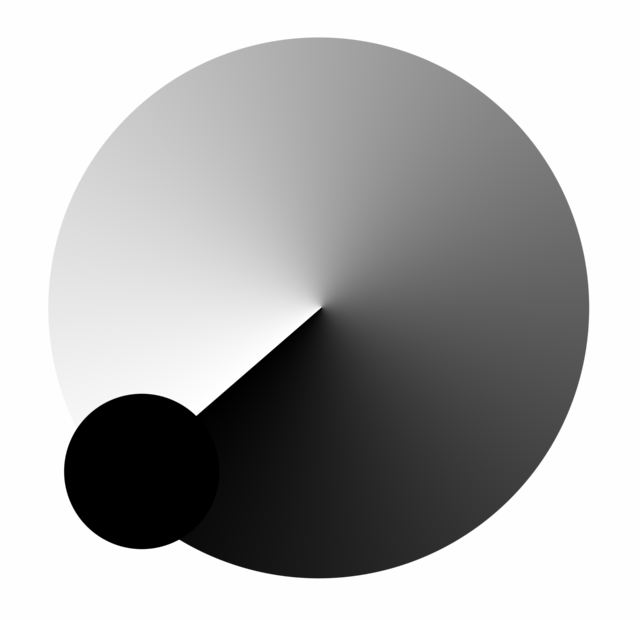
Write a Shadertoy shader that draws this background.

```glsl
const float TAU = 6.2831853;

// Antialiased coverage of a disc
float disc(vec2 p, vec2 center, float radius, float blur) {
    return 1.0 - smoothstep(-blur, blur, length(p - center) - radius);
}

// Angular ramp, black to white counterclockwise from the seam
float conicRamp(vec2 p, float seamAngle, float blur) {
    float turn = fract((atan(p.y, p.x) - seamAngle) / TAU);
    float shade = mix(turn, smoothstep(0.0, 1.0, turn), 0.3);

    // Soften the jump from white to black along the seam
    vec2 seam = vec2(cos(seamAngle), sin(seamAngle));
    float side = seam.x * p.y - seam.y * p.x;
    if (dot(seam, p) > 0.0 && abs(side) < blur) {
        shade = 1.0 - smoothstep(-blur, blur, side);
    }
    return shade;
}

void mainImage(out vec4 fragColor, in vec2 fragCoord) {
    vec2 p = fragCoord / iResolution.y;
    float blur = 0.9 / iResolution.y;

    // White ground
    float shade = 0.997;

    // Large disc with the conic gradient
    float ramp = conicRamp(p - vec2(0.5186, 0.5040), radians(220.9), blur);
    shade = mix(shade, ramp, disc(p, vec2(0.5141, 0.5034), 0.4362, blur));

    // Small black disc over the end of the seam
    shade = mix(shade, 0.0, disc(p, vec2(0.2287, 0.2396), 0.1253, blur));

    fragColor = vec4(vec3(shade), 1.0);
}
```
